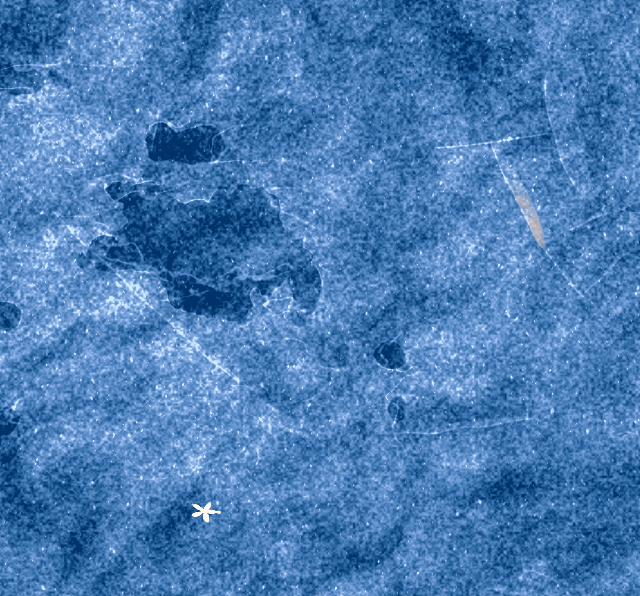
Give the GLSL for this texture, as a Shadertoy shader.

```glsl
// Frozen blue ice: folded, grainy sheet with dark holes, pale cracks, straight blades and one leaf.

const vec3 TONES[6] = vec3[6](
    vec3(0.04, 0.26, 0.48), vec3(0.14, 0.37, 0.60), vec3(0.25, 0.47, 0.70),
    vec3(0.37, 0.56, 0.79), vec3(0.50, 0.66, 0.88), vec3(0.73, 0.85, 0.98));
const vec3 WARM = vec3(0.80, 0.73, 0.72);
const vec3 LEAF = vec3(1.0, 0.97, 0.95);
const vec2 LEAF_POS = vec2(0.343, 0.142);
const float BASE_TONE = 2.35;
const float GRAIN = 2.5;
const float STREAKS = 3.4;
const float FOLDS = 1.5;
const float FLOW_ANGLE = 0.62;

// Broad light and dark areas: centre, radius, tone change
const vec4 AREAS[11] = vec4[11](
    vec4(0.20, 0.42, 0.20, 0.7), vec4(0.12, 0.75, 0.15, 0.5), vec4(0.50, 0.20, 0.14, 0.8),
    vec4(0.80, 0.68, 0.12, 0.5), vec4(0.33, 0.28, 0.12, 0.5), vec4(0.08, 0.12, 0.15, -1.2),
    vec4(0.45, 0.06, 0.18, -0.9), vec4(1.00, 0.12, 0.20, -0.6), vec4(0.75, 0.95, 0.14, -0.7),
    vec4(0.32, 0.87, 0.10, -0.6), vec4(1.02, 0.85, 0.12, -0.5));

// Holes: centre, half size
const vec4 HOLES[11] = vec4[11](
    vec4(0.33, 0.61, 0.19, 0.065), vec4(0.36, 0.53, 0.10, 0.06), vec4(0.51, 0.50, 0.028, 0.05),
    vec4(0.27, 0.77, 0.025, 0.035), vec4(0.335, 0.76, 0.04, 0.03), vec4(0.01, 0.475, 0.03, 0.03),
    vec4(0.65, 0.40, 0.022, 0.02), vec4(0.573, 0.405, 0.014, 0.02), vec4(0.03, 0.86, 0.06, 0.035),
    vec4(0.01, 0.295, 0.022, 0.028), vec4(0.665, 0.31, 0.012, 0.02));

// Blades: start, end; then their half widths
const vec4 BLADES[9] = vec4[9](
    vec4(0.085, 0.65, 0.405, 0.355), vec4(0.826, 0.765, 0.917, 0.583), vec4(0.917, 0.58, 0.98, 0.50),
    vec4(0.98, 0.507, 1.043, 0.569), vec4(0.952, 0.615, 1.10, 0.677), vec4(0.66, 0.272, 0.896, 0.30),
    vec4(0.207, 0.667, 0.26, 0.82), vec4(0.92, 0.88, 0.982, 0.67), vec4(0.728, 0.75, 0.924, 0.776));
const float WIDTHS[9] = float[9](0.007, 0.011, 0.002, 0.002, 0.002, 0.005, 0.018, 0.022, 0.001);

float hash(vec2 p) {
    vec3 q = fract(p.xyx * 0.1031);
    q += dot(q, q.yzx + 33.33);
    return fract((q.x + q.y) * q.z);
}

float noise(vec2 p) {
    vec2 i = floor(p), f = fract(p);
    f = f * f * (3.0 - 2.0 * f);
    return mix(mix(hash(i), hash(i + vec2(1, 0)), f.x),
               mix(hash(i + vec2(0, 1)), hash(i + vec2(1, 1)), f.x), f.y);
}

float fbm(vec2 p, int octaves) {
    float sum = 0.0, amp = 0.5, total = 0.0;
    for (int i = 0; i < octaves; i++) {
        sum += amp * noise(p);
        total += amp;
        amp *= 0.5;
        p = mat2(1.6, 1.2, -1.2, 1.6) * p + 7.3;
    }
    return sum / total;
}

// Random tone of the nearest straight-edged pane
float paneTone(vec2 p) {
    float best = 9.0, tone = 0.0;
    for (int k = 0; k < 9; k++) {
        vec2 c = floor(p) + vec2(k % 3 - 1, k / 3 - 1);
        float d = distance(p, c + vec2(hash(c), hash(c + 31.7)));
        if (d < best) { best = d; tone = hash(c + 5.1) - 0.5; }
    }
    return tone;
}

vec3 ramp(float t) {
    t = clamp(t, -0.6, 5.4);
    int i = int(clamp(t, 0.0, 4.0));
    return mix(TONES[i], TONES[i + 1], t - float(i));
}

void mainImage(out vec4 fragColor, in vec2 fragCoord) {
    vec2 p = fragCoord / iResolution.y;
    float tone = BASE_TONE;
    for (int i = 0; i < 11; i++) {
        vec2 v = (p - AREAS[i].xy) / AREAS[i].z;
        tone += AREAS[i].w * exp(-dot(v, v));
    }

    // Flowing streaks and one-sided folds
    vec2 warp = vec2(fbm(p * 3.5, 3), fbm(p * 3.5 + 40.0, 3)) - 0.5;
    float c = cos(FLOW_ANGLE), s = sin(FLOW_ANGLE);
    vec2 flow = mat2(c, -s, s, c) * (p + warp * 0.35);
    tone += STREAKS * (fbm(flow * vec2(6.0, 20.0), 4) - 0.5);
    tone += 2.6 * (fbm(p * 14.0 + 9.0, 4) - 0.5);
    float saw = fract(5.0 * fbm(flow * vec2(2.5, 5.5) + 3.0, 3));
    float fold = smoothstep(0.0, 0.1, saw) * exp(-5.0 * saw);
    tone -= FOLDS * fold * smoothstep(0.3, 0.65, noise(p * 6.0 + 17.0));

    // Angular panes
    float paneZone = smoothstep(0.24, 0.10, distance(p, vec2(0.87, 0.78)));
    tone += 1.3 * paneZone * paneTone(p * vec2(9.0, 6.5) + warp * 0.4);

    // Ragged dark holes, pale rims and crack lines
    float jag = fbm(p * 16.0 + 2.0, 4) - 0.5, hole = 1.0;
    for (int i = 0; i < 11; i++) {
        vec2 size = HOLES[i].zw;
        float k = length((p - HOLES[i].xy) / size);
        hole = min(hole, (k - 1.0 + 1.8 * jag) * min(size.x, size.y));
    }
    float inside = smoothstep(0.003, -0.003, hole);
    tone -= inside * (1.1 + 1.6 * noise(p * vec2(14.0, 24.0)));
    float rim = smoothstep(0.0035, 0.0, abs(hole)) * noise(p * 30.0);
    float vein = abs(fbm(p * vec2(8.0, 13.0) + warp, 4) - 0.5);
    float crackZone = max(smoothstep(0.05, 0.0, hole),
                          0.5 * smoothstep(0.5, 0.75, noise(p * 4.5 + 3.0)));
    tone += 2.6 * rim + 2.0 * crackZone * smoothstep(0.026, 0.0, vein);

    // Straight translucent blades, brighter along one edge
    float warm = 0.0;
    for (int i = 0; i < 9; i++) {
        vec2 a = BLADES[i].xy, d = BLADES[i].zw - a, v = p - a;
        float along = dot(v, d) / dot(d, d);
        float side = (v.x * d.y - v.y * d.x) / length(d) + 0.006 * (noise(p * 22.0) - 0.5);
        float w = WIDTHS[i] * sqrt(max(0.0, 4.0 * along * (1.0 - along)));
        float ends = smoothstep(0.0, 0.03, along) * smoothstep(1.0, 0.97, along);
        float fill = ends * smoothstep(0.0025, -0.0015, abs(side) - w);
        float edge = ends * smoothstep(0.003, 0.0, abs(side - w));
        tone += 0.85 * fill + 1.3 * edge * (0.4 + noise(p * 40.0));
        if (i == 1) warm = fill * smoothstep(0.3, 0.65, along) * noise(p * 50.0);
    }

    // Fine grain and scattered frost specks
    tone += GRAIN * (noise(p * 190.0) - 0.5) + 0.8 * GRAIN * (noise(p * 330.0 + 5.0) - 0.5);
    for (int i = 0; i < 3; i++) {
        vec2 g = p * (24.0 + 11.0 * float(i)) + 13.0 * float(i), id = floor(g);
        vec2 v = fract(g) - 0.2 - 0.6 * vec2(hash(id), hash(id + 9.4));
        v.x += v.y * (hash(id + 2.2) - 0.5);
        float r = 0.05 + 0.08 * hash(id + 4.6);
        tone += 2.4 * step(0.72, hash(id + 6.8)) * smoothstep(r, 0.3 * r, length(v * vec2(1.3, 0.8)));
    }
    vec3 color = mix(ramp(tone), WARM, 0.9 * warm);

    // Lobed leaf
    vec2 l = (p - LEAF_POS) * vec2(0.75, 1.1);
    float lobes = 0.012 + 0.007 * cos(5.0 * atan(l.y, l.x) + 0.5) + 0.006 * (noise(p * 130.0) - 0.5);
    color = mix(color, LEAF, smoothstep(0.0015, -0.0015, length(l) - lobes));
    fragColor = vec4(color, 1.0);
}
```
